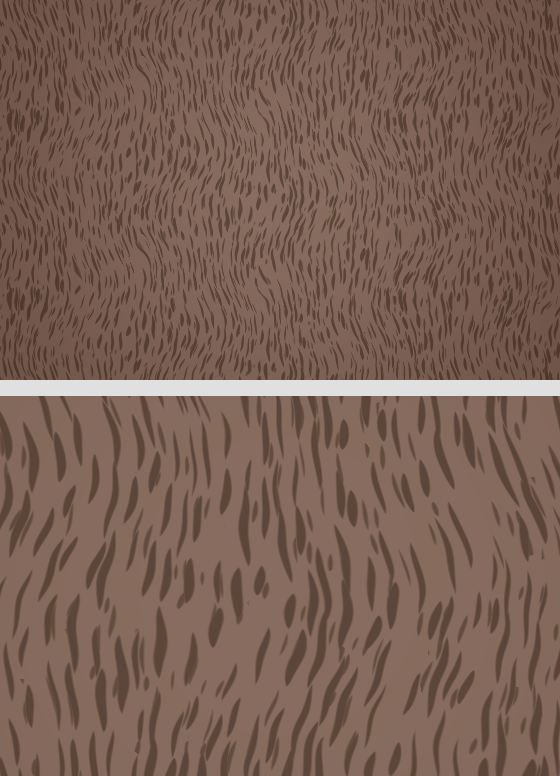
Top: the whole. Bottom: its middle third, enlarged.
A WebGL 2 fragment shader for this texture:

```glsl
#version 300 es
precision highp float;

uniform vec2 u_resolution;
out vec4 outColor;

const float TAU = 6.2831853;
const float PERIOD = 0.47; // height of one vertical repeat of the grain

vec3 hash3(vec2 p) {
    vec3 q = fract(p.xyx * vec3(0.1031, 0.1030, 0.0973));
    q += dot(q, q.yxz + 33.33);
    return fract((q.xxy + q.yzz) * q.zyx);
}

// Slow sideways drift plus a fine wobble, periodic in y
float grainDrift(vec2 p) {
    float y = TAU * p.y / PERIOD;
    return 0.018 * sin(y + 5.0 * p.x)
         + 0.007 * sin(2.0 * y - 11.0 * p.x + 1.0)
         + 0.0012 * sin(9.0 * y + 60.0 * p.x);
}

// Uneven density of the pores, about -1 to 1
float grainDensity(vec2 p) {
    float y = TAU * p.y / PERIOD;
    return 0.45 * sin(19.0 * p.x + 1.3 * sin(y + 4.0 * p.x))
         + 0.35 * sin(43.0 * p.x + 2.0 * y + 2.0)
         + 0.20 * sin(71.0 * p.x - 3.0 * y);
}

// Sparse knots: x is the sideways bulge, y the bareness
vec2 knots(vec2 p, vec2 cell) {
    vec2 base = floor(p / cell);
    vec2 result = vec2(0.0);
    for (int j = -1; j <= 1; j++) {
        for (int i = -1; i <= 1; i++) {
            vec2 id = base + vec2(i, j);
            vec3 h = hash3(vec2(id.x + 17.0, 5.0));
            vec2 d = p - (id + 0.2 + 0.6 * h.xy) * cell;
            vec2 s = d / vec2(mix(0.018, 0.032, h.z), 0.065);
            float fall = exp(-dot(s, s));
            result += vec2(d.x * 0.6, 1.0) * fall;
        }
    }
    return result;
}

// Tapered upright dashes in staggered columns
float streaks(vec2 p, float spacing, float rows, float halfWidth,
              float presence, float seed, float soft) {
    vec2 cell = vec2(spacing, PERIOD / rows);
    float cover = 0.0;
    for (int i = -1; i <= 1; i++) {
        float col = floor(p.x / cell.x) + float(i);
        float stagger = hash3(vec2(col + 40.0, seed)).x;
        for (int j = -1; j <= 1; j++) {
            float row = floor(p.y / cell.y + stagger) + float(j);
            vec3 h = hash3(vec2(col + 90.0, mod(row, rows) + seed));
            vec2 center = vec2(col + 0.5, row + 0.5 - stagger)
                        + (h.xy - 0.5) * vec2(0.6, 0.4);
            vec2 d = p - center * cell;
            d.x += (h.z - 0.5) * 0.15 * d.y;
            float along = d.y / (cell.y * mix(0.22, 0.62, h.z));
            float taper = sqrt(max(0.0, 1.0 - along * along));
            float width = halfWidth * mix(0.6, 1.3, h.y) * taper;
            float edge = abs(d.x) - width + soft * (1.0 - taper);
            float shown = step(fract(h.x * 7.3 + h.y * 5.1), presence);
            cover = max(cover, shown * (1.0 - smoothstep(-soft, soft, edge)));
        }
    }
    return cover;
}

void main() {
    vec2 uv = gl_FragCoord.xy / u_resolution;
    vec2 p = gl_FragCoord.xy / u_resolution.y;
    float soft = max(0.0012, 0.6 / u_resolution.y);

    // Bend the grain around the knots
    vec2 knot = knots(p, vec2(0.30, PERIOD));
    float bare = min(knot.y, 1.0);
    float density = grainDensity(p);
    vec2 grain = vec2(p.x - knot.x + grainDrift(p), p.y);

    // Long pores, then short fine ones
    float swell = (1.0 + 0.25 * density) * (1.0 - 0.5 * bare);
    float pores = streaks(grain, 0.0175, 8.0, 0.0035 * swell,
                          0.94 - 0.35 * bare, 3.0, soft);
    float specks = streaks(grain + vec2(0.006, 0.01), 0.0125, 16.0, 0.0019,
                           0.28 + 0.25 * density, 61.0, soft);
    float dark = max(pores, 0.85 * specks);

    // Soft light in the middle
    float glow = 1.0 - smoothstep(0.05, 0.8, length((uv - 0.5) * vec2(1.25, 0.8)));
    vec3 wood = mix(vec3(0.435, 0.330, 0.280), vec3(0.530, 0.425, 0.372), glow);
    vec3 pore = mix(vec3(0.305, 0.212, 0.172), vec3(0.362, 0.272, 0.228), glow);

    outColor = vec4(mix(wood, pore, dark), 1.0);
}
```
